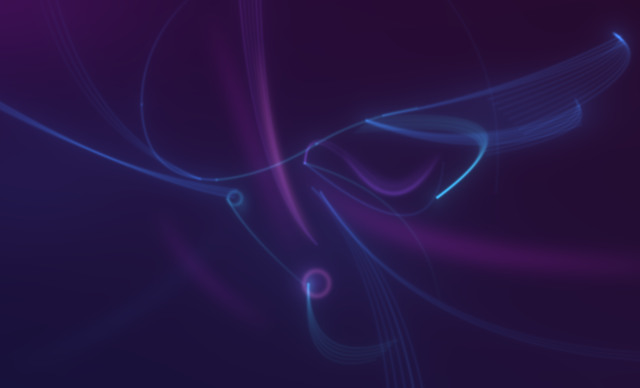
Give the GLSL for this background, as a Shadertoy shader.

```glsl
#define SPAN vec2(7.68, 4.64)
#define LINE_WIDTH 0.018
#define HALO_GAIN 0.2
#define HALO_FALL 9.0
#define VARIATION 0.55
#define BLUE vec3(0.03, 0.11, 0.19)
#define TEAL vec3(0.03, 0.17, 0.19)
#define VIOLET vec3(0.15, 0.08, 0.24)
#define PINK vec3(0.24, 0.1, 0.17)
#define MAGENTA vec3(0.15, 0.02, 0.14)

float hash(float n) {
    n = fract(n * 0.1031);
    n *= n + 33.33;
    return fract(n * (n + n));
}

// Distance to a quadratic curve, and the parameter of the nearest point
vec2 curve(vec2 p, vec2 a, vec2 b, vec2 c) {
    vec2 A = b - a, B = c - b - A, D = a - p, t;
    float k = 1.0 / dot(B, B), kx = k * dot(A, B);
    float r = k * (2.0 * dot(A, A) + dot(D, B)) / 3.0 - kx * kx;
    float q = k * dot(D, A) - kx * (kx * kx + 3.0 * r);
    float h = q * q + 4.0 * r * r * r;
    if (h >= 0.0) {
        vec2 x = (vec2(1, -1) * sqrt(h) - q) * 0.5;
        vec2 s = sign(x) * pow(abs(x), vec2(1.0 / 3.0));
        t = vec2(s.x + s.y - kx);
    } else {
        float z = sqrt(-r);
        float v = acos(clamp(q / (r * z * 2.0), -1.0, 1.0)) / 3.0;
        t = vec2(2.0 * cos(v), -sqrt(3.0) * sin(v) - cos(v)) * z - kx;
    }
    t = clamp(t, 0.0, 1.0);
    float dx = length(D + (A + A + B * t.x) * t.x);
    float dy = length(D + (A + A + B * t.y) * t.y);
    return dx < dy ? vec2(dx, t.x) : vec2(dy, t.y);
}

// Fine line whose light runs from level.x to level.y
float thread(vec2 p, vec4 ab, vec2 c, vec2 level) {
    vec2 d = curve(p, ab.xy, ab.zw, c);
    float w = max(LINE_WIDTH, SPAN.x / iResolution.x);
    return mix(level.x, level.y, d.y) * (exp(-d.x * d.x / (w * w)) + HALO_GAIN * exp(-d.x * HALO_FALL));
}

// Bundle of n threads, spread sideways by a different amount at each end
float strands(vec2 p, vec4 ab, vec2 c, vec2 spread, int n, vec2 level) {
    vec2 chord = normalize(c - ab.xy), side = vec2(-chord.y, chord.x);
    float sum = 0.0, middle = 0.5 * (spread.x + spread.y);
    for (int i = 0; i < n; i++) {
        vec2 s = side * float(i) / float(n - 1);
        float light = 1.0 - VARIATION * hash(float(i) * 7.0 + ab.x);
        sum += light * thread(p, ab + vec4(s * spread.x, s * middle), c + s * spread.y, level);
    }
    return sum;
}

// Soft ribbon that fades at both ends
float band(vec2 p, vec4 ab, vec2 c, float width, float gain) {
    vec2 d = curve(p, ab.xy, ab.zw, c);
    return gain * 4.0 * d.y * (1.0 - d.y) * exp(-d.x * d.x / (width * width));
}

float glow(vec2 p, vec2 centre, vec2 radius) {
    vec2 q = (p - centre) / radius;
    return exp(-dot(q, q));
}

float ring(vec2 p, vec2 centre, float radius, float width) {
    float d = (length(p - centre) - radius) / width;
    return exp(-d * d);
}

void mainImage(out vec4 fragColor, in vec2 fragCoord) {
    vec2 uv = fragCoord / iResolution.xy;
    vec2 p = vec2(uv.x, 1.0 - uv.y) * SPAN; // y runs downward from the top edge

    // Base gradient and broad light
    vec3 col = mix(mix(vec3(0.09, 0.07, 0.23), vec3(0.13, 0.06, 0.22), uv.x),
                   mix(vec3(0.16, 0.05, 0.25), vec3(0.15, 0.04, 0.18), uv.x), uv.y);
    col += MAGENTA * 0.5 * glow(p, vec2(0), vec2(1.7, 0.8));
    col += BLUE * 0.3 * glow(p, vec2(0.5, 2.1), vec2(1.7, 0.9));
    col += BLUE * 0.4 * glow(p, vec2(3.9, 2.8), vec2(1.5, 1.1));
    col += BLUE * 0.45 * glow(p, vec2(6.2, 1.3), vec2(1.1, 0.4));

    // Left arm and loop
    float blue = strands(p, vec4(-0.1, 1.17, 1.6, 2.15), vec2(2.8, 2.36), vec2(0.07, -0.1), 4, vec2(0.65));
    blue += strands(p, vec4(0.65, -0.1, 1.1, 1.6), vec2(2.4, 2.14), vec2(0.2, 0), 3, vec2(0.15, 0.4));
    blue += thread(p, vec4(2.3, -0.05, 1.7, 0.5), vec2(1.7, 1.25), vec2(0.15, 0.6));
    blue += thread(p, vec4(1.7, 1.25, 1.72, 2.15), vec2(2.6, 2.15), vec2(0.6, 0.8));
    blue += band(p, vec4(0.1, 4.4, 1.8, 3.9), vec2(2.8, 2.6), 0.16, 0.15);

    // Wing outline, looping filaments and inner fan
    float teal = thread(p, vec4(2.6, 2.15, 3.2, 2.1), vec2(3.8, 1.72), vec2(0.7));
    teal += thread(p, vec4(3.8, 1.72, 4.3, 1.42), vec2(5, 1.29), vec2(0.8, 0.4));
    blue += strands(p, vec4(4.6, 1.38, 6.2, 1.08), vec2(7.45, 0.43), vec2(0, 0.1), 3, vec2(0.4, 0.5));
    blue += strands(p, vec4(7.4, 0.43, 8, 0.8), vec2(6.3, 1.6), vec2(0.05, 0.6), 8, vec2(0.6, 0.25));
    blue += strands(p, vec4(4.4, 1.43, 5.7, 1.85), vec2(6.95, 1.27), vec2(0.03, 0.22), 6, vec2(0.5));
    blue += strands(p, vec4(6.95, 1.27, 7.15, 1.6), vec2(5.85, 1.85), vec2(0.1), 3, vec2(0.4, 0.3));
    teal += strands(p, vec4(4.5, 1.4, 6.75, 1.25), vec2(5.25, 2.36), vec2(0.3, 0), 7, vec2(0.25, 0.65));
    blue += thread(p, vec4(5.3, -0.1, 6.1, 0.9), vec2(5.95, 2.3), vec2(0.15));

    // Small arch and violet crescent
    float violet = strands(p, vec4(3.66, 1.95, 3.7, 1.3), vec2(4.55, 2.2), vec2(0, 0.1), 3, vec2(0.5, 0.1));
    violet += band(p, vec4(4.1, 1.8, 4.75, 2.83), vec2(5.3, 1.8), 0.03, 0.8);
    violet += band(p, vec4(4.1, 1.8, 4.8, 2.68), vec2(5.25, 1.8), 0.09, 0.5);
    blue += thread(p, vec4(3.66, 1.95, 5.2, 3.2), vec2(5.32, 1.95), vec2(0.6, 0.2));

    // Upright ribbon, broad sweep and soft fold
    violet += strands(p, vec4(3.12, -0.1, 3.18, 2.2), vec2(3.8, 2.92), vec2(0.25, 0), 6, vec2(0.4, 0.1));
    float pink = band(p, vec4(3.1, 0.5, 3.24, 2.25), vec2(3.8, 2.92), 0.07, 0.8);
    float magenta = band(p, vec4(2.5, 0.1, 3, 1.8), vec2(3.6, 3.1), 0.15, 0.5);
    magenta += band(p, vec4(3.6, 1.95, 4.5, 3.25), vec2(8.5, 3.18), 0.18, 0.8);
    magenta += band(p, vec4(1.9, 2.5, 2.2, 3.3), vec2(3.3, 3.95), 0.13, 0.4);

    // Falling strands
    blue += strands(p, vec4(3.75, 2.25, 4.75, 3.1), vec2(5.08, 4.7), vec2(0, 0.45), 5, vec2(0.2, 0.55));
    blue += strands(p, vec4(3.85, 2.3, 5, 4.1), vec2(7.8, 4.22), vec2(0, 0.1), 3, vec2(0.4, 0.15));
    teal += thread(p, vec4(3.65, 1.95, 5.2, 2.4), vec2(5.3, 3.8), vec2(0.5, 0));

    // Knot, swirl and the loops below
    teal += thread(p, vec4(2.73, 2.38, 3, 2.85), vec2(3.65, 3.4), vec2(0.8, 0.2));
    teal += 0.7 * ring(p, vec2(2.82, 2.37), 0.08, 0.025) + 0.5 * glow(p, vec2(2.9, 2.43), vec2(0.09, 0.13));
    pink += 0.7 * ring(p, vec2(3.8, 3.39), 0.15, 0.035);
    violet += 0.6 * glow(p, vec2(3.74, 3.38), vec2(0.2));
    teal += 0.6 * glow(p, vec2(3.72, 3.42), vec2(0.06, 0.12));
    teal += strands(p, vec4(3.7, 3.4, 3.6, 4.55), vec2(4.5, 4.3), vec2(0, -0.35), 5, vec2(0.5, 0.25));

    col += BLUE * blue + TEAL * teal + VIOLET * violet + PINK * pink + MAGENTA * magenta;
    fragColor = vec4(clamp(col, 0.0, 1.0), 1.0);
}
```
